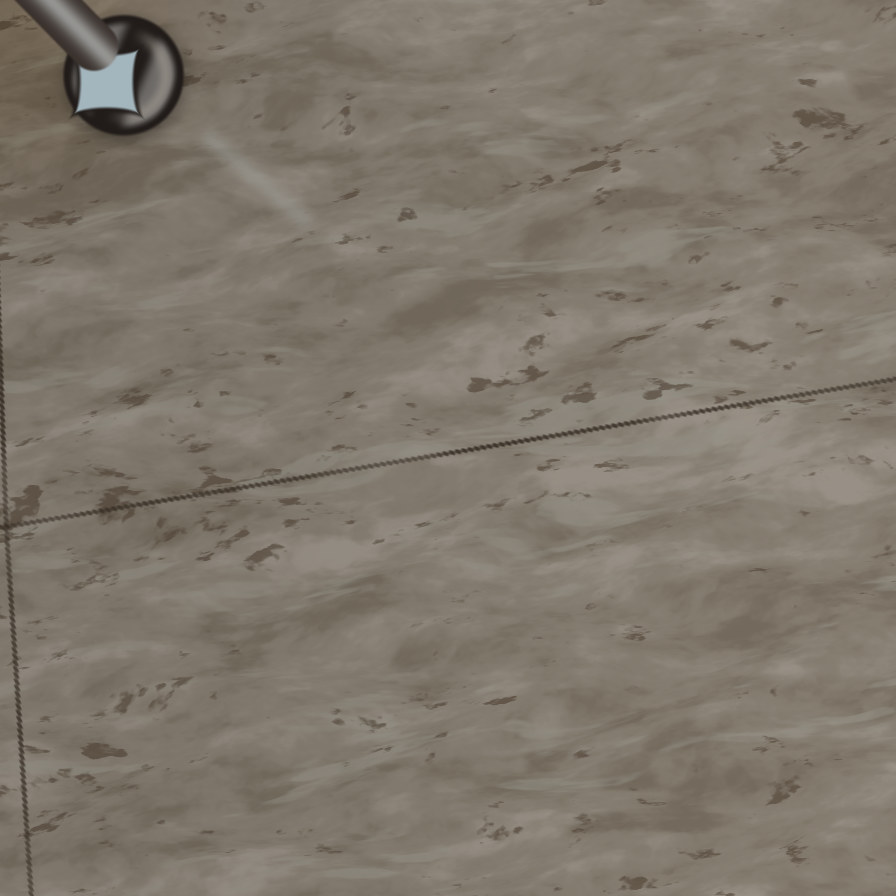
A three.js fragment shader for this texture:

```glsl
// Draws veined travertine floor tiles with dark slanted seams and a metal chair foot.
varying vec2 vUv;

const vec3 STONE_DARK = vec3(0.44, 0.405, 0.355);
const vec3 STONE_MID = vec3(0.51, 0.475, 0.43);
const vec3 STONE_LIGHT = vec3(0.58, 0.55, 0.51);
const vec3 PIT_BROWN = vec3(0.31, 0.26, 0.205);
const vec3 SEAM_DARK = vec3(0.20, 0.165, 0.13);
const vec3 METAL_DARK = vec3(0.13, 0.11, 0.10);
const vec3 METAL_GREY = vec3(0.42, 0.41, 0.40);
const vec3 GLARE = vec3(0.64, 0.71, 0.74);

vec2 hash2(vec2 p) {
  vec3 q = fract(p.xyx * vec3(0.1031, 0.1030, 0.0973));
  q += dot(q, q.yzx + 33.33);
  return fract((q.xx + q.yz) * q.zy);
}

// Smooth cellular noise: nearby cell values blended by distance.
float cellular(vec2 p) {
  vec2 cell = floor(p), f = fract(p);
  float total = 0.0, weights = 0.0;
  for (int j = -1; j <= 1; j++) {
    for (int i = -1; i <= 1; i++) {
      vec2 o = vec2(float(i), float(j));
      vec2 h = hash2(cell + o);
      vec2 d = o + h - f;
      float w = exp(-7.0 * dot(d, d));
      total += w * fract(h.x * 17.3 + h.y * 9.7);
      weights += w;
    }
  }
  return total / weights;
}

// Layered cellular noise, centred on zero.
float layers(vec2 p) {
  float sum = 0.0, amp = 0.5;
  for (int i = 0; i < 4; i++) {
    sum += amp * (cellular(p) - 0.5);
    p = p * 2.03 + vec2(7.1, 3.7);
    amp *= 0.6;
  }
  return sum;
}

float segment(vec2 p, vec2 a, vec2 b) {
  vec2 d = b - a;
  return length(p - a - d * clamp(dot(p - a, d) / dot(d, d), 0.0, 1.0));
}

float cover(float d, float soft) {
  return 1.0 - smoothstep(-soft, soft, d);
}

// Stone veins running along the grain; seamGap is the height above the seam.
vec3 travertine(vec2 g, float seamGap) {
  vec2 warp = g + 0.008 * vec2(sin(g.y * 43.0), sin(g.x * 19.0 + 2.0 * sin(g.y * 31.0)));
  float bands = layers(warp * vec2(3.5, 17.0) + 11.0);
  float mottle = layers(warp * vec2(20.0, 42.0) + 31.0);
  float tone = 0.5 + 0.95 * bands + 0.65 * mottle;
  vec3 col = mix(STONE_DARK, STONE_MID, smoothstep(0.05, 0.5, tone));
  col = mix(col, STONE_LIGHT, smoothstep(0.45, 0.95, tone));
  // Pale cool veins
  float vein = layers(warp * vec2(6.0, 32.0) + 57.0);
  col = mix(col, vec3(0.57, 0.56, 0.52), 0.55 * smoothstep(0.12, 0.32, vein));
  // Brown pits, thickest beside the seam and towards the left
  float zone = exp(-pow(seamGap / 0.10, 2.0)) * (1.0 - smoothstep(0.25, 0.85, g.x));
  float pits = layers(warp * vec2(24.0, 58.0) + 83.0) + 0.45 * layers(warp * vec2(5.0, 16.0) + 5.0);
  float pitted = smoothstep(0.25, 0.42, pits + 0.09 * zone);
  return mix(col, PIT_BROWN, 0.65 * pitted);
}

// Rope-like seam of uneven depth.
float seam(float d, float along, float halfWidth) {
  float twist = sin(along * 900.0 + d * 700.0);
  float wear = 0.72 + 0.35 * (cellular(vec2(along * 14.0, 2.0)) - 0.5);
  return cover(abs(d) - halfWidth * (1.0 + 0.3 * twist), 0.0016) * wear * (0.88 + 0.12 * twist);
}

vec3 drawFoot(vec3 col, vec2 p) {
  vec2 centre = vec2(0.138, 0.916);
  vec2 q = p - centre;
  float r = length(q);
  col *= 1.0 - 0.3 * cover(length(q - vec2(0.002, -0.006)) - 0.068, 0.016);
  // Domed base with a bright rim on the right
  vec3 dome = mix(METAL_DARK, METAL_GREY, smoothstep(0.2, 0.9, 0.5 + 0.5 * sin(q.x * 75.0 - q.y * 32.0 - 1.7)));
  float shine = exp(-pow((r - 0.047) / 0.008, 2.0)) * smoothstep(-0.01, 0.04, q.x - 0.3 * q.y);
  dome = mix(dome, vec3(0.60, 0.57, 0.54), 0.7 * shine);
  dome = mix(dome, METAL_DARK, smoothstep(0.052, 0.063, r));
  col = mix(col, dome, cover(r - 0.067, 0.0025));
  // Four-pointed reflection with hollow sides
  vec2 s = p - vec2(0.119, 0.909);
  s = abs(vec2(s.x + s.y, s.y - s.x)) * 0.7071;
  float star = pow(s.x, 0.8) + pow(s.y, 0.8) - pow(0.049, 0.8);
  col = mix(col, METAL_DARK, cover(star - 0.012, 0.008) * 0.8);
  col = mix(col, GLARE, cover(star, 0.006));
  // Tubular leg, shaded across its width
  float leg = segment(p, vec2(0.01, 1.045), vec2(0.105, 0.948));
  float across = (p.x + p.y - 1.054) * 0.7071 / 0.027;
  vec3 tube = mix(METAL_DARK * 1.7, vec3(0.58, 0.58, 0.57), exp(-pow((across - 0.05) / 0.5, 2.0)));
  return mix(col, tube, cover(leg - 0.027, 0.002));
}

void main() {
  vec2 p = vUv;
  float seamGap = (p.y - 0.411 - 0.166 * p.x) * 0.986;
  vec2 grain = vec2(p.x + 0.166 * p.y, p.y - 0.166 * p.x);
  vec3 col = travertine(grain, seamGap);
  col *= 0.97 + 0.06 * smoothstep(0.0, 1.0, p.x);
  col *= mix(vec3(0.91, 0.87, 0.80), vec3(1.0), smoothstep(0.05, 0.3, length(p - vec2(0.0, 1.0))));

  // Tile seams: one across, one bending down the left side
  float sideX = 0.007 + (0.411 - p.y) * mix(0.068, 0.035, step(0.411, p.y));
  col = mix(col, SEAM_DARK, seam(seamGap, p.x, 0.0022));
  col = mix(col, SEAM_DARK, seam(p.x - sideX, p.y, 0.0024));

  // Faint reflected streak
  float streak = segment(p, vec2(0.235, 0.845), vec2(0.34, 0.755));
  col = mix(col, vec3(0.62, 0.62, 0.60), 0.5 * exp(-pow(streak / 0.012, 2.0)));

  gl_FragColor = vec4(drawFoot(col, p), 1.0);
}
```
